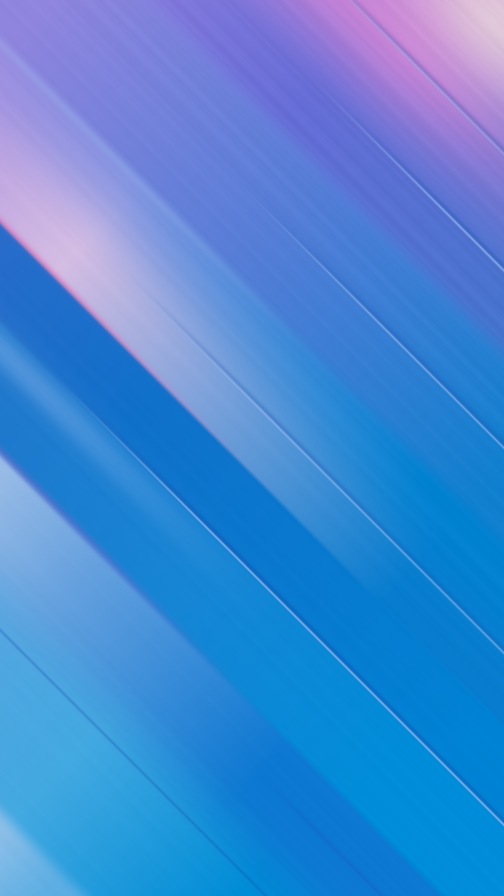
Write a WebGL 1 fragment shader that draws this background.

```glsl
precision highp float;
// Diagonal bands of brushed light, from pink and violet down to deep blue.

#define LINE_WIDTH 0.0032
#define EDGE_SOFT 0.008
#define STREAK_AMOUNT 0.012
#define STREAK_SCALE 90.0
#define FRINGE_AMOUNT 0.55
#define GLOW_AMOUNT 0.85

uniform vec2 u_resolution;

const vec3 PINK = vec3(0.78, 0.51, 0.84);
const vec3 CREAM = vec3(0.90, 0.83, 0.85);
const vec3 ROSE = vec3(0.88, 0.46, 0.72);
const vec3 ICE = vec3(0.62, 0.75, 0.95);
const vec3 NAVY = vec3(0.08, 0.30, 0.68);

// Three colours placed at three stops along a band.
vec3 ramp(float t, vec3 stops, vec3 a, vec3 b, vec3 c) {
  vec3 first = mix(a, b, clamp((t - stops.x) / (stops.y - stops.x), 0.0, 1.0));
  return mix(first, c, clamp((t - stops.y) / (stops.z - stops.y), 0.0, 1.0));
}

// Coverage of everything on the lower left of an edge.
float below(float s, float edge, float soft) {
  return 1.0 - smoothstep(edge - soft, edge + soft, s);
}

float bell(float x, float center, float width) {
  float d = (x - center) / width;
  return exp(-d * d);
}

// Bright hairline with a soft shadow beside it, fading in along its length.
vec3 crease(vec3 color, vec2 st, float pos, float start, float strength) {
  float fade = strength * smoothstep(start, start + 0.7, st.y);
  float width = max(LINE_WIDTH, 1.0 / u_resolution.x);
  color = mix(color, NAVY, 0.5 * fade * bell(st.x, pos + 2.5 * width, 2.0 * width));
  return mix(color, ICE, fade * bell(st.x, pos, width));
}

// Layered sines across the bands give a brushed grain.
float streaks(vec2 st) {
  float sum = 0.0;
  float amp = 0.5;
  float freq = STREAK_SCALE;
  for (int i = 0; i < 4; i++) {
    sum += amp * sin(st.x * freq + 2.0 * sin(st.x * freq * 0.37) + st.y * 0.8);
    freq *= 1.73;
    amp *= 0.7;
  }
  return sum;
}

void main() {
  // s runs across the bands, t runs along them from the upper left.
  vec2 p = gl_FragCoord.xy / u_resolution;
  float down = (1.0 - p.y) * 16.0 / 9.0;
  float s = p.x - down;
  float t = p.x + down;
  vec2 st = vec2(s, t);

  // Violet field with the pink corner.
  vec3 color = ramp(t, vec3(0.3, 0.8, 1.8),
    vec3(0.51, 0.47, 0.86), vec3(0.40, 0.43, 0.84), vec3(0.25, 0.46, 0.80));
  color = mix(color, PINK, smoothstep(0.42, 0.72, s) * (1.0 - 0.6 * smoothstep(0.85, 1.5, t)));
  color = mix(color, CREAM, GLOW_AMOUNT * bell(s, 0.95, 0.16) * bell(t, 1.04, 0.3));

  // Periwinkle band.
  vec3 periwinkle = ramp(t, vec3(0.1, 1.05, 1.95),
    vec3(0.56, 0.52, 0.87), vec3(0.32, 0.49, 0.84), vec3(0.06, 0.50, 0.81));
  color = mix(color, periwinkle, below(s, 0.30, 0.035));

  // Pale band, bluer toward its upper side.
  vec3 pale = ramp(t, vec3(0.2, 0.65, 1.95),
    vec3(0.72, 0.62, 0.88), vec3(0.83, 0.74, 0.89), vec3(0.03, 0.49, 0.81));
  vec3 paleUpper = ramp(t, vec3(0.1, 0.6, 1.8),
    vec3(0.60, 0.55, 0.88), vec3(0.52, 0.58, 0.88), vec3(0.0, 0.51, 0.82));
  color = mix(color, mix(pale, paleUpper, smoothstep(-0.36, -0.08, s)), below(s, -0.08, 0.025));
  color = mix(color, ICE, 0.25 * bell(s, -0.085, 0.014) * (1.0 - smoothstep(0.6, 1.4, t)));

  // Deep blue band under a rose fringe.
  vec3 deep = ramp(t, vec3(0.45, 1.1, 2.4),
    vec3(0.16, 0.42, 0.79), vec3(0.06, 0.44, 0.79), vec3(0.0, 0.51, 0.83));
  color = mix(color, deep, below(s, -0.44, EDGE_SOFT));
  color = mix(color, ROSE, FRINGE_AMOUNT * bell(s, -0.437, 0.009) * (1.0 - smoothstep(0.6, 1.6, t)));

  // Azure band with a soft sheen.
  vec3 azure = ramp(t, vec3(0.8, 1.5, 2.3),
    vec3(0.12, 0.47, 0.80), vec3(0.09, 0.52, 0.83), vec3(0.0, 0.55, 0.85));
  color = mix(color, azure, below(s, -0.64, 0.012));
  color = mix(color, ICE, 0.38 * bell(s, -0.69, 0.045) * (1.0 - smoothstep(0.7, 1.8, t)));

  // Lower light band, turning cyan toward the bottom.
  vec3 mist = ramp(t, vec3(0.95, 1.3, 2.05),
    vec3(0.59, 0.73, 0.90), vec3(0.40, 0.63, 0.87), vec3(0.05, 0.47, 0.82));
  vec3 cyan = ramp(t, vec3(1.25, 1.65, 2.25),
    vec3(0.32, 0.65, 0.88), vec3(0.26, 0.66, 0.88), vec3(0.0, 0.55, 0.84));
  mist = mix(mist, cyan, below(s, -1.18, 0.12));
  color = mix(color, mist, below(s, -0.90, 0.012));
  color = mix(color, vec3(0.42, 0.43, 0.80), 0.5 * bell(s, -0.895, 0.012) * (1.0 - smoothstep(1.1, 2.0, t)));

  // Pale lower left corner.
  vec3 corner = mix(vec3(0.56, 0.75, 0.91), vec3(0.36, 0.68, 0.89), smoothstep(1.6, 1.9, t));
  color = mix(color, corner, below(s, -1.61, 0.03));

  // Hairlines and brushed grain.
  color = crease(color, st, 0.694, 0.3, 0.45);
  color = crease(color, st, 0.463, 0.7, 0.65);
  color = crease(color, st, 0.111, 0.75, 0.6);
  color = crease(color, st, -0.296, 0.7, 0.55);
  color = crease(color, st, -0.637, 0.8, 0.75);
  color = mix(color, NAVY, 0.3 * bell(s, -1.25, 0.004));
  color = mix(color, NAVY, 0.2 * bell(s, -1.02, 0.005) * smoothstep(2.0, 2.3, t));
  color += STREAK_AMOUNT * streaks(st) * (0.4 + 0.6 * smoothstep(-0.5, 0.5, s));

  gl_FragColor = vec4(clamp(color, 0.0, 1.0), 1.0);
}
```
